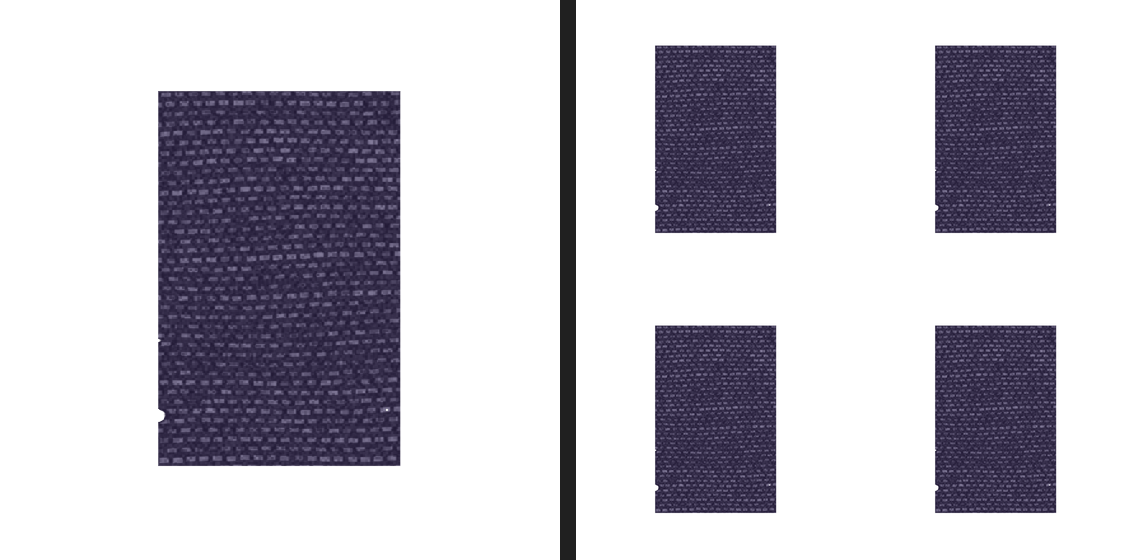
Left, the tile; right, the same tile 2 across and 2 down.
This texture is drawn by a Shadertoy shader. Its source:

```glsl
const vec3 PAPER = vec3(1.0);
const vec3 DARK_THREAD = vec3(0.135, 0.105, 0.215);
const vec3 LIGHT_THREAD = vec3(0.48, 0.45, 0.57);
const vec2 SWATCH_MIN = vec2(0.2826, 0.1680);
const vec2 SWATCH_MAX = vec2(0.7148, 0.8372);
const vec2 WEAVE_COUNT = vec2(18.0, 39.0);
const float GRAIN_COUNT = 220.0;

float hash(vec2 cell) {
    vec3 q = fract(cell.xyx * vec3(0.1031, 0.1030, 0.0973));
    q += dot(q, q.yzx + 33.33);
    return fract((q.x + q.y) * q.z);
}

float boxDistance(vec2 p, vec2 halfSize) {
    vec2 d = abs(p) - halfSize;
    return length(max(d, 0.0)) + min(max(d.x, d.y), 0.0);
}

float coverage(float dist, float softness) {
    return 1.0 - smoothstep(-softness, softness, dist);
}

// Small square cells with softened borders
float cellGrain(vec2 p) {
    vec2 cell = floor(p);
    vec2 blend = smoothstep(0.25, 0.75, p - cell);
    float low = mix(hash(cell), hash(cell + vec2(1.0, 0.0)), blend.x);
    float high = mix(hash(cell + vec2(0.0, 1.0)), hash(cell + 1.0), blend.x);
    return mix(low, high, blend.y);
}

// Thread brightness: raised dashes in staggered rows over a dark ground
float weaveTone(vec2 p, vec2 count, float grain) {
    vec2 q = p * count;
    q.y -= 0.45 * p.x + 0.18 * sin(5.0 * p.x + 7.0 * p.y);
    float row = floor(q.y);
    float rowChance = hash(vec2(row, 71.0));
    q.x += 0.5 * mod(row, 2.0) + 0.22 * (rowChance - 0.5);
    vec2 cell = vec2(floor(q.x), row);
    vec2 local = fract(q) - 0.5;
    float chance = hash(cell + 13.0);
    local += 0.12 * (vec2(hash(cell + 29.0), hash(cell + 47.0)) - 0.5);

    vec2 halfSize = vec2(0.28 + 0.09 * chance, 0.19 + 0.07 * rowChance);
    vec2 edge = smoothstep(halfSize + 0.09, halfSize - 0.09, abs(local));
    float dash = edge.x * edge.y;
    float pit = smoothstep(0.30, 0.46, abs(local.x)) * edge.y;
    float warp = 0.5 + 0.5 * cos(12.5664 * local.x);

    float ground = 0.10 + 0.07 * warp - 0.10 * pit + 0.24 * (grain - 0.35);
    float raised = 0.38 + 0.36 * chance + 0.14 * rowChance + 0.55 * (grain - 0.5);
    return mix(ground, raised, dash);
}

// Worn bite in the left edge: a blunt wedge
float notchDistance(vec2 p, vec2 size) {
    vec2 q = abs(p) / size;
    return (q.x + q.y * q.y - 1.0) * min(size.x, size.y) * 0.6;
}

void mainImage(out vec4 fragColor, in vec2 fragCoord) {
    vec2 uv = fragCoord / iResolution.xy;
    float softness = 0.75 / min(iResolution.x, iResolution.y);
    vec2 size = SWATCH_MAX - SWATCH_MIN;
    vec2 swatchPos = (uv - SWATCH_MIN) / size;

    // Woven cloth
    float grain = cellGrain(uv * GRAIN_COUNT);
    float tone = weaveTone(swatchPos, WEAVE_COUNT, grain);

    // Frayed edge and pinhole
    float ragged = 0.003 * (grain - 0.5);
    float bite = notchDistance(uv - vec2(SWATCH_MIN.x, 0.258), vec2(0.014, 0.012)) + ragged;
    float nick = notchDistance(uv - vec2(SWATCH_MIN.x, 0.392), vec2(0.004, 0.003));
    float pinhole = length(uv - vec2(0.691, 0.268)) - 0.002;
    float wear = min(min(bite, nick), pinhole);
    tone *= 1.0 - 0.8 * coverage(bite - 0.004, 0.003);
    vec3 cloth = mix(DARK_THREAD, LIGHT_THREAD, clamp(tone, -0.12, 1.25));

    // The plain margin joins itself on all four sides
    float swatch = boxDistance(uv - 0.5 * (SWATCH_MIN + SWATCH_MAX), 0.5 * size);
    float mask = coverage(max(swatch, -wear), softness);
    fragColor = vec4(mix(PAPER, cloth, mask), 1.0);
}
```
